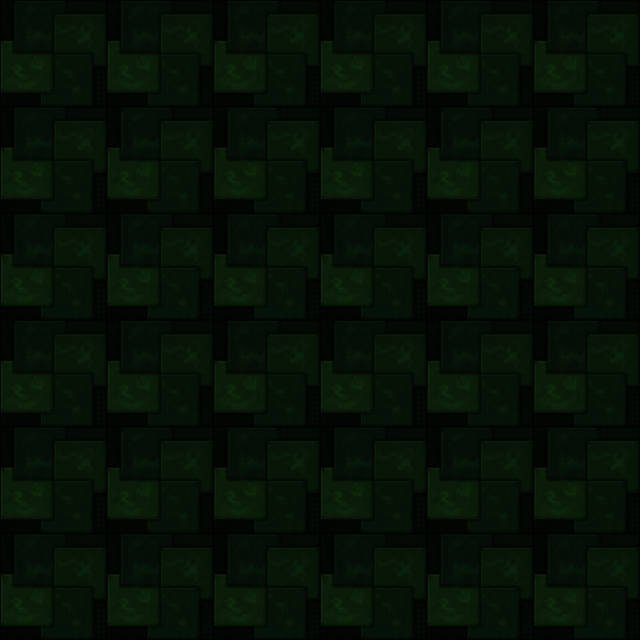
Give the GLSL for this pattern, as a WebGL 1 fragment shader.

```glsl
precision highp float;
// Dark green worn metal plates overlapping in pinwheels, six by six repeats.
uniform vec2 u_resolution;

float hash(vec2 p) {
  p = fract(p * vec2(0.1031, 0.1137));
  p += dot(p, p.yx + 33.33);
  return fract((p.x + p.y) * p.x * 17.0);
}

float noise(vec2 p) {
  vec2 i = floor(p), f = fract(p);
  f = f * f * (3.0 - 2.0 * f);
  return mix(mix(hash(i), hash(i + vec2(1.0, 0.0)), f.x),
             mix(hash(i + vec2(0.0, 1.0)), hash(i + 1.0), f.x), f.y);
}

float fbm(vec2 p) {
  float sum = 0.0, amp = 0.53;
  for (int i = 0; i < 4; i++) {
    sum += amp * noise(p);
    p = p * 2.03 + 17.0;
    amp *= 0.5;
  }
  return sum;
}

// Signed distance to a square plate with slightly rounded corners.
float plateDistance(vec2 q) {
  vec2 d = abs(q) - 0.236;
  return length(max(d, 0.0)) + min(max(d.x, d.y), 0.0) - 0.009;
}

vec3 plateTint(int i) {
  if (i == 0) return vec3(0.019, 0.056, 0.025);
  if (i == 1) return vec3(0.027, 0.081, 0.028);
  if (i == 2) return vec3(0.022, 0.070, 0.027);
  return vec3(0.038, 0.106, 0.031);
}

// Worn surface with a bevelled rim and a rivet in each corner.
vec3 plateSurface(vec2 q, float d, vec3 tint, float seed, float aa) {
  float blotch = smoothstep(0.47, 0.78, fbm(q * 11.0 + seed * 31.0 + 50.0));
  blotch *= 1.0 - smoothstep(0.08, 0.27, length(q + vec2(0.03, 0.0)));
  float grain = fbm(q * 34.0 + seed * 13.0 + 90.0);
  float streak = noise(q * vec2(55.0, 9.0) + seed * 7.0 + 40.0);
  float light = 0.82 + 0.26 * grain + 0.10 * streak + 0.75 * blotch;

  float rim = 1.0 - smoothstep(0.004, 0.004 + aa, abs(d + 0.014));
  float lit = smoothstep(-0.03, 0.03, q.y - q.x);
  light += rim * mix(-0.22, 0.28, lit);
  light *= mix(1.0, 0.5, smoothstep(-0.010, 0.0, d));

  float rivet = length(abs(q) - 0.224);
  light *= mix(0.45, 1.0, smoothstep(0.006, 0.006 + aa, rivet));
  return tint * light;
}

vec3 ground(vec2 p, float aa) {
  vec3 col = vec3(0.008, 0.027, 0.010) * (0.6 + 0.7 * fbm(p * 16.0 + 8.0));
  col *= 1.0 + 0.5 * step(0.62, p.x) * step(0.6, p.y);
  // Faint studs in the lower right gap
  float stud = length(fract(p * 20.0) - 0.5) / 20.0;
  float studs = 1.0 - smoothstep(0.009, 0.009 + aa, stud);
  col *= 1.0 + 0.55 * studs * step(0.88, p.x) * step(p.y, 0.35);
  // Dark joint between repeats
  vec2 edge = min(p, 1.0 - p);
  return col * mix(0.35, 1.0, smoothstep(0.0, 0.022, min(edge.x, edge.y)));
}

void main() {
  vec2 p = fract(gl_FragCoord.xy / u_resolution * 6.0);
  float aa = 6.0 / min(u_resolution.x, u_resolution.y);
  vec3 col = ground(p, aa);
  vec2 q = p - 0.5;

  // Each plate is a quarter turn of the last and lies beneath the next
  vec2 center = vec2(-0.125, 0.25);
  float nearest = 1.0;
  vec3 plates = vec3(0.0);
  float covered = 0.0;
  for (int i = 0; i < 4; i++) {
    vec2 next = vec2(center.y, -center.x);
    float d = plateDistance(q - center);
    float over = plateDistance(q - next);
    float visible = (1.0 - smoothstep(-0.5 * aa, 0.5 * aa, d))
                  * smoothstep(-0.5 * aa, 0.5 * aa, over);
    float shadow = mix(0.45, 1.0, smoothstep(0.0, 0.03, over));
    vec3 surface = plateSurface(q - center, d, plateTint(i), float(i) + 1.0, aa);
    plates += surface * shadow * visible;
    covered += visible;
    nearest = min(nearest, d);
    center = next;
  }
  col *= mix(0.5, 1.0, smoothstep(0.0, 0.04, nearest));
  col = col * (1.0 - min(covered, 1.0)) + plates;
  gl_FragColor = vec4(col, 1.0);
}
```
